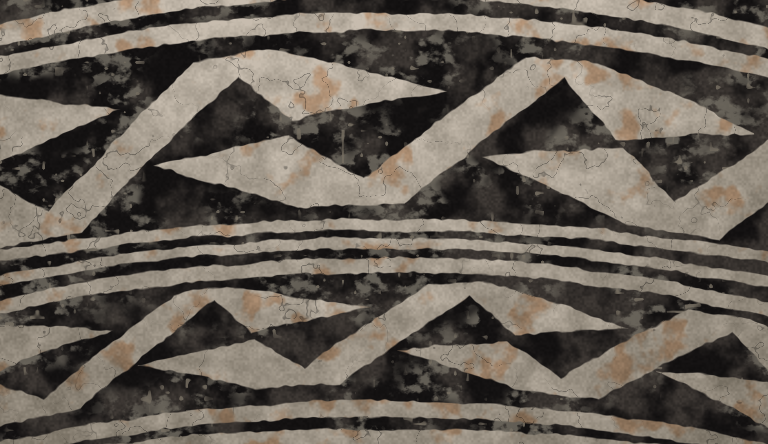
A WebGL 1 fragment shader for this pattern:

```glsl
precision highp float;
// Curved pottery bands: two rows of leaf-ended zigzags between pale stripes, worn black on cream.

uniform vec2 u_resolution;

#define VIEW_HEIGHT 4.45
#define AXIS_X 3.8
#define ROW_SAG 0.029
#define VERTEX_JITTER 0.035
#define EDGE_WOBBLE 0.035
#define WEAR 0.85
#define CRACKS 0.3
#define PALE vec3(0.75, 0.71, 0.655)
#define AGED vec3(0.46, 0.43, 0.38)
#define INK vec3(0.075, 0.067, 0.067)
#define FADED vec3(0.22, 0.20, 0.185)
#define SCUFF vec3(0.44, 0.42, 0.38)

float hash(vec2 p) {
  vec3 q = fract(p.xyx * 0.1031);
  q += dot(q, q.yzx + 33.33);
  return fract((q.x + q.y) * q.z);
}

float noise(vec2 p) {
  vec2 i = floor(p), f = fract(p);
  f = f * f * (3.0 - 2.0 * f);
  return mix(mix(hash(i), hash(i + vec2(1, 0)), f.x),
             mix(hash(i + vec2(0, 1)), hash(i + vec2(1, 1)), f.x), f.y);
}

float fbm(vec2 p) {
  float sum = 0.0, amp = 0.533;
  for (int i = 0; i < 4; i++) {
    sum += amp * noise(p);
    p = mat2(1.6, 1.2, -1.2, 1.6) * p + 17.3;
    amp *= 0.5;
  }
  return sum;
}

// Signed distance to one zigzag stroke with a leaf at each end
float leafStroke(vec2 p, vec2 size, float seed) {
  vec2 v[10];
  v[0] = vec2(0.0, 0.66);    v[1] = vec2(0.45, 0.545);
  v[2] = vec2(0.652, 0.832); v[3] = vec2(1.147, 0.036);
  v[4] = vec2(1.355, 0.0);   v[5] = vec2(1.913, 0.286);
  v[6] = vec2(1.455, 0.474); v[7] = vec2(1.29, 0.15);
  v[8] = vec2(0.78, 0.995);  v[9] = vec2(0.465, 1.0);
  float d = 100.0, side = 1.0;
  vec2 a = v[9] * size;
  for (int i = 0; i < 10; i++) {
    vec2 key = vec2(float(i) * 3.0 + 5.0, seed);
    vec2 jitter = vec2(hash(key), hash(key + 51.0)) - 0.5;
    vec2 b = v[i] * size;
    if (i < 9) b += jitter * VERTEX_JITTER * size;
    vec2 e = a - b, w = p - b;
    vec2 r = w - e * clamp(dot(w, e) / dot(e, e), 0.0, 1.0);
    d = min(d, dot(r, r));
    bvec3 c = bvec3(p.y >= b.y, p.y < a.y, e.x * w.y > e.y * w.x);
    if (all(c) || all(not(c))) side = -side;
    a = b;
  }
  return side * sqrt(d);
}

// A row of overlapping strokes, one per period
float zigzagRow(vec2 p, vec2 origin, vec2 size, float seed) {
  p -= origin;
  float cell = floor(p.x / size.x), d = 100.0;
  for (int i = 0; i < 2; i++) {
    float k = cell - float(i);
    d = min(d, leafStroke(p - vec2(k * size.x, 0.0), size, k + seed));
  }
  return d;
}

float stripe(vec2 p, float y, float halfWidth, float sag) {
  float x = p.x - AXIS_X;
  return abs(p.y - y - sag * x * x) - halfWidth;
}

float paleShapes(vec2 p) {
  float x = p.x - AXIS_X;
  vec2 flatP = vec2(p.x, p.y - ROW_SAG * x * x);
  float d;
  if (flatP.y < 2.4) {
    flatP.x += 0.0054 * x * x * x;
    d = zigzagRow(flatP, vec2(1.42, 0.45), vec2(3.35, 1.61), 20.0);
  } else {
    d = zigzagRow(flatP, vec2(1.35, 2.79), vec2(2.6, 1.06), 60.0);
  }
  d = min(d, stripe(p, -0.14, 0.11, 0.0347));
  d = min(d, stripe(p, 0.22, 0.09, 0.031));
  d = min(d, stripe(p, 2.25, 0.058, 0.022));
  d = min(d, stripe(p, 2.435, 0.053, 0.026));
  d = min(d, stripe(p, 2.655, 0.075, 0.029));
  d = min(d, stripe(p, 4.10, 0.08, 0.028));
  return min(d, stripe(p, 4.55, 0.25, 0.02));
}

void main() {
  vec2 p = vec2(gl_FragCoord.x, u_resolution.y - gl_FragCoord.y) * VIEW_HEIGHT / u_resolution.y;
  float pixel = VIEW_HEIGHT / u_resolution.y, x = p.x - AXIS_X;

  // Hand-painted outlines
  vec2 wobble = vec2(noise(p * 3.0 + 9.0), noise(p * 3.0 + 40.0)) - 0.5;
  float d = paleShapes(p + wobble * EDGE_WOBBLE) + 0.025 * (noise(p * 14.0) - 0.5);

  // Cream slip: falloff of light, mottling, stains and hairline cracks
  float grain = noise(p * 45.0), blotch = fbm(p * 1.7 + 3.0);
  float tone = 0.98 - 0.12 * p.y - 0.02 * x * x + 0.8 * (fbm(p * 5.0) - 0.5) + 0.25 * (grain - 0.5);
  vec3 slip = mix(AGED, PALE, clamp(tone, 0.0, 1.1));
  slip *= mix(vec3(1.0), vec3(0.93, 0.81, 0.71), smoothstep(0.57, 0.75, fbm(p * 4.0 + 70.0)));
  float vein = abs(fbm(p * 3.2 + 25.0) - 0.5);
  slip *= 1.0 - CRACKS * (1.0 - smoothstep(0.0, 0.013, vein)) * smoothstep(0.3, 0.6, blotch);

  // Black paint: faded patches, scuffs and pale chips
  vec3 paint = mix(INK, FADED, smoothstep(0.38, 0.72, fbm(p * 3.5 + 11.0) + 0.02 * x));
  paint *= 0.85 + 0.3 * grain;
  float scuff = smoothstep(0.48, 0.7, fbm(p * vec2(8.0, 10.0))) * smoothstep(0.4, 0.62, blotch);
  paint = mix(paint, SCUFF, WEAR * scuff);
  float chip = smoothstep(0.84, 0.94, noise(p * 16.0 + 31.0)) * smoothstep(0.42, 0.6, blotch);
  paint = mix(paint, AGED, WEAR * chip);

  gl_FragColor = vec4(mix(slip, paint, smoothstep(-pixel, pixel, d)), 1.0);
}
```
